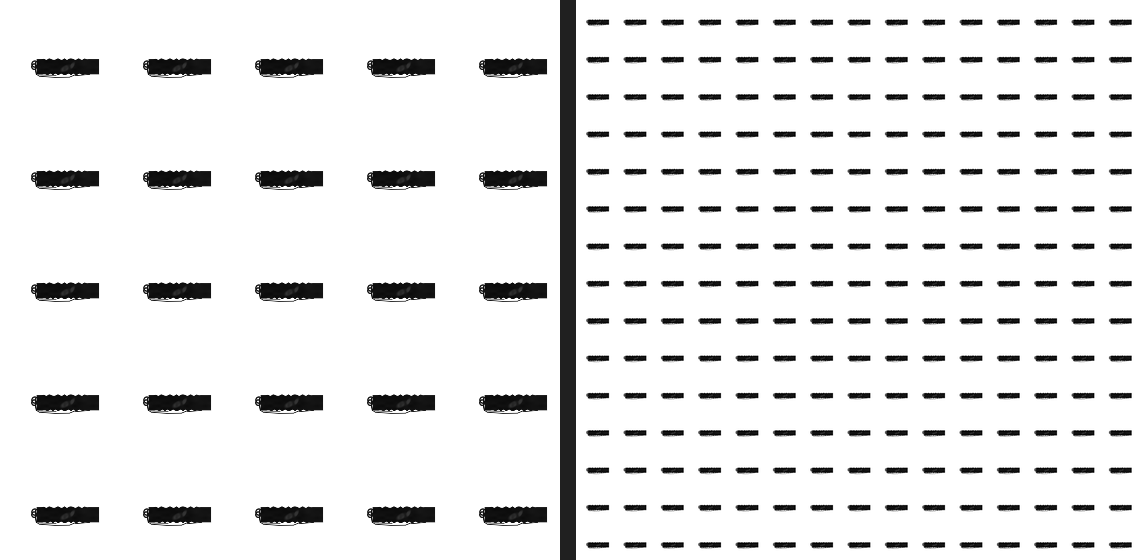
Left: one tile. Right: repeated 3 by 3.
Give the GLSL for this pattern, as a WebGL 1 fragment shader.

```glsl
precision highp float;

uniform vec2 u_resolution;

float hash(vec2 p) {
  return fract(sin(dot(p, vec2(127.1, 311.7))) * 43758.5453);
}

float noise(vec2 p) {
  vec2 i = floor(p), f = fract(p);
  f = f * f * (3.0 - 2.0 * f);
  return mix(mix(hash(i), hash(i + vec2(1.0, 0.0)), f.x),
             mix(hash(i + vec2(0.0, 1.0)), hash(i + vec2(1.0, 1.0)), f.x), f.y);
}

float segment(vec2 p, vec2 a, vec2 b) {
  vec2 d = b - a;
  return length(p - a - d * clamp(dot(p - a, d) / dot(d, d), 0.0, 1.0));
}

float ring(vec2 p, vec2 radii) {
  float k = length(p / radii);
  return abs(k - 1.0) * k / max(length(p / (radii * radii)), 0.001);
}

// Flat strap, ruffled along the left part of its long edges
float strap(vec2 p) {
  float ruffled = smoothstep(0.36, 0.42, p.x) * (1.0 - smoothstep(0.74, 0.8, p.x));
  float wobble = noise(vec2(p.x * 18.0, 3.0)) * 2.0;
  float top = 0.472 + 0.006 * ruffled * sin(p.x * 100.0 + wobble);
  float bottom = 0.336 + 0.006 * ruffled * sin(p.x * 118.0 - wobble);
  return max(abs(p.x - 0.606) - 0.279, max(p.y - top, bottom - p.y));
}

// Knotted loops at the left end and loose cords underneath
float cords(vec2 p) {
  float knot = min(ring(p - vec2(0.311, 0.428), vec2(0.026, 0.027)),
                   ring(p - vec2(0.305, 0.405), vec2(0.021, 0.024)));
  knot = min(knot, segment(p, vec2(0.318, 0.44), vec2(0.316, 0.38)));
  knot = min(knot, segment(p, vec2(0.316, 0.38), vec2(0.326, 0.336)));
  float loose = segment(p, vec2(0.326, 0.336), vec2(0.352, 0.319));
  loose = min(loose, segment(p, vec2(0.352, 0.319), vec2(0.49, 0.309)));
  loose = min(loose, segment(p, vec2(0.49, 0.309), vec2(0.62, 0.311)));
  loose = min(loose, segment(p, vec2(0.62, 0.311), vec2(0.674, 0.333)));
  loose = min(loose, segment(p, vec2(0.34, 0.331), vec2(0.5, 0.328)));
  loose = min(loose, segment(p, vec2(0.67, 0.324), vec2(0.8, 0.336)));
  return min(knot - 0.006, loose - 0.0035);
}

// Soft sheen in two lobes, split by a slanted crease
float sheen(vec2 p) {
  vec2 q = p - vec2(0.585, 0.39);
  q.y -= 0.4 * q.x;
  vec2 r = p - vec2(0.642, 0.412);
  r.y -= 0.8 * r.x;
  float lobes = max(1.0 - smoothstep(0.4, 1.1, length(q / vec2(0.055, 0.033))),
                    1.0 - smoothstep(0.4, 1.1, length(r / vec2(0.032, 0.03))));
  float crease = smoothstep(0.0, 0.02, segment(p, vec2(0.6, 0.44), vec2(0.632, 0.375)));
  return lobes * mix(0.5, 1.0, crease) * (0.6 + 0.5 * noise(p * 45.0));
}

void main() {
  vec2 p = fract(gl_FragCoord.xy / u_resolution * 5.0);
  float pixel = 5.0 / min(u_resolution.x, u_resolution.y);

  // Dark cloth with faint mottling
  float cloth = 0.04 + 0.03 * noise(p * vec2(24.0, 40.0));
  cloth += 0.018 * smoothstep(0.68, 0.76, p.x);
  cloth += 0.14 * sheen(p);

  float body = 1.0 - smoothstep(-0.5 * pixel, 0.5 * pixel, strap(p));
  float cord = 1.0 - smoothstep(-0.5 * pixel, 0.5 * pixel, cords(p));

  vec3 color = mix(vec3(1.0), vec3(0.07), cord);
  color = mix(color, vec3(cloth), body);
  gl_FragColor = vec4(color, 1.0);
}
```
